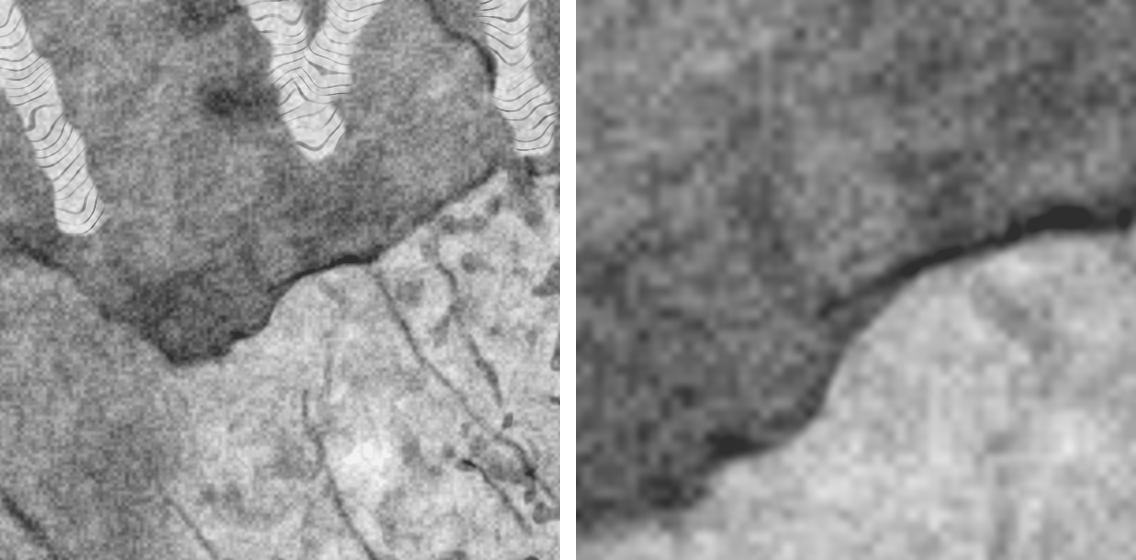
Left, the full canvas; right, a detail of the centre.
Give the GLSL for this texture, as a WebGL 2 fragment shader.

```glsl
#version 300 es
precision highp float;
// Grey micrograph-like tissue: a dark granular body above paler, veined matter.
// Regions come from a boundary curve; soft patches, warped membranes and ribbed
// bright streaks are laid over it, then cellular vesicles and fine grain.
uniform vec2 u_resolution;
out vec4 fragColor;

const float BODY_GREY = 0.515;
const float LEFT_GREY = 0.60;
const float PALE_GREY = 0.765;
const float STREAK_GREY = 0.87;
const float GRAIN_FREQ = 150.0;
const float GRAIN_AMOUNT = 0.27;
const float CLOUD_AMOUNT = 0.24;
const float RIB_SPACING = 0.021;
const float RIB_DEPTH = 0.24;
const float MEMBRANE_WIDTH = 0.0085;
const float MEMBRANE_DEPTH = 0.30;

// Membrane segments: start xy, end xy
const vec4 MEMBRANES[12] = vec4[12](
  vec4(0.68, 0.51, 0.74, 0.37), vec4(0.74, 0.37, 0.86, 0.25),
  vec4(0.86, 0.25, 1.02, 0.09), vec4(0.78, 0.53, 0.885, 0.28),
  vec4(0.84, 0.17, 0.95, 0.06), vec4(0.55, 0.30, 0.57, 0.18),
  vec4(0.57, 0.18, 0.66, -0.02), vec4(0.31, 0.10, 0.41, -0.02),
  vec4(-0.02, 0.15, 0.12, -0.02), vec4(0.76, 1.00, 0.86, 0.89),
  vec4(0.86, 0.89, 0.96, 0.69), vec4(0.48, 0.485, 0.67, 0.54));

// Soft patches: centre xy, radius, change of grey
const vec4 PATCHES[11] = vec4[11](
  vec4(0.30, 0.43, 0.085, -0.22), vec4(0.43, 0.82, 0.055, -0.25),
  vec4(0.57, 0.62, 0.13, -0.11), vec4(0.08, 0.58, 0.055, -0.20),
  vec4(0.38, 0.99, 0.065, -0.20), vec4(0.435, 0.395, 0.016, -0.28),
  vec4(0.635, 0.18, 0.045, 0.20), vec4(0.75, 0.84, 0.11, 0.09),
  vec4(0.19, 0.13, 0.12, -0.11), vec4(0.38, 0.65, 0.09, 0.06),
  vec4(0.24, 0.88, 0.10, 0.06));

// Ribbed streaks: top xy, tip xy
const vec4 STREAKS[4] = vec4[4](
  vec4(-0.01, 0.98, 0.15, 0.63), vec4(0.475, 1.02, 0.565, 0.76),
  vec4(0.885, 1.02, 0.945, 0.76), vec4(0.645, 1.02, 0.56, 0.84));

vec2 hash2(vec2 p) {
  vec3 q = fract(p.xyx * vec3(0.1031, 0.1030, 0.0973));
  q += dot(q, q.yzx + 33.33);
  return fract((q.xx + q.yz) * q.zy);
}

float valueNoise(vec2 p) {
  vec2 i = floor(p), f = fract(p);
  f = f * f * (3.0 - 2.0 * f);
  float low = mix(hash2(i).x, hash2(i + vec2(1, 0)).x, f.x);
  float high = mix(hash2(i + vec2(0, 1)).x, hash2(i + vec2(1, 1)).x, f.x);
  return mix(low, high, f.y);
}

float cellDistance(vec2 p) {
  vec2 i = floor(p), f = fract(p);
  float nearest = 2.0;
  for (int y = -1; y <= 1; y++)
    for (int x = -1; x <= 1; x++) {
      vec2 o = vec2(x, y);
      nearest = min(nearest, length(o + hash2(i + o) - f));
    }
  return nearest;
}

// Signed distance across and distance along a line, plus capsule distance
vec3 segmentFrame(vec2 p, vec4 s) {
  vec2 d = s.zw - s.xy, q = p - s.xy;
  float len = length(d);
  d /= len;
  float along = dot(q, d);
  return vec3(q.x * d.y - q.y * d.x, along, length(q - d * clamp(along, 0.0, len)));
}

// Lower edge of the dark body
float bodyEdge(float x) {
  float bump = (x - 0.54) / 0.07;
  float rise = 0.37 + 0.70 * (x - 0.43) + 0.05 * exp(-bump * bump);
  return max(max(0.58 - 0.72 * x, min(rise, 0.69)), 0.355);
}

void main() {
  vec2 uv = gl_FragCoord.xy / u_resolution;
  vec2 p = uv + 0.007 * sin(uv.yx * vec2(31.0, 27.0) + 2.0 * sin(uv * 17.0));
  p += 0.016 * (vec2(valueNoise(uv * 26.0), valueNoise(uv * 26.0 + 71.0)) - 0.5);

  // Regions
  float height = p.y - bodyEdge(p.x);
  float body = smoothstep(-0.009, 0.009, height);
  float pale = smoothstep(0.25, 0.40, p.x + 0.12 * p.y);
  float grey = mix(mix(LEFT_GREY, PALE_GREY, pale), BODY_GREY, body);
  float rim = (height - 0.012) / 0.016;
  grey -= 0.15 * exp(-rim * rim) * (0.4 + valueNoise(uv * 13.0));

  // Soft patches
  for (int i = 0; i < 11; i++) {
    vec2 d = (p - PATCHES[i].xy) / PATCHES[i].z * vec2(0.8, 1.2);
    grey += PATCHES[i].w * exp(-dot(d, d));
  }

  // Clouds, fibres, dark flecks and vesicle outlines
  float cloud = 0.6 * valueNoise(p * 18.0) + 0.4 * valueNoise(p * 47.0 + 9.0);
  grey += CLOUD_AMOUNT * (cloud - 0.5);
  float fibre = valueNoise(vec2(p.x + 0.4 * p.y, p.y - 0.4 * p.x) * vec2(24.0, 95.0));
  grey += 0.10 * body * (fibre - 0.5);
  float fleck = smoothstep(0.58, 0.85, valueNoise(p * vec2(36.0, 25.0) + 40.0));
  grey -= fleck * (1.0 - body) * pale * mix(0.12, 0.28, smoothstep(0.7, 0.9, p.x));
  float ring = (cellDistance(p * 15.0) - 0.42) / 0.10;
  grey -= 0.06 * exp(-ring * ring) * (1.0 - body);

  // Membranes
  float membrane = 0.0;
  for (int i = 0; i < 12; i++) {
    float d = segmentFrame(p, MEMBRANES[i]).z / MEMBRANE_WIDTH;
    membrane = max(membrane, exp(-d * d));
  }
  grey -= MEMBRANE_DEPTH * membrane * (0.45 + 0.8 * valueNoise(p * 22.0 + 5.0));

  // Bright streaks with bowed dark ribs
  for (int i = 0; i < 4; i++) {
    vec3 s = segmentFrame(p, STREAKS[i]);
    float width = 0.030 + 0.022 * valueNoise(p * 24.0 + float(i) * 13.0);
    float mask = 1.0 - smoothstep(width - 0.010, width + 0.006, s.z);
    float bow = s.x / 0.045;
    float phase = (s.y + 0.013 * bow * bow) / RIB_SPACING + 1.3 * valueNoise(uv * 21.0);
    float rib = 1.0 - smoothstep(0.04, 0.17, abs(fract(phase) - 0.5));
    float ribbed = STREAK_GREY - RIB_DEPTH * rib * valueNoise(uv * 30.0 + 3.0) * 1.6;
    grey = mix(grey, ribbed + 0.10 * (cloud - 0.5), 0.9 * mask);
  }

  // Fine grain
  float grain = 0.65 * valueNoise(uv * GRAIN_FREQ) + 0.35 * valueNoise(uv.yx * GRAIN_FREQ * 0.57);
  grey += GRAIN_AMOUNT * (grain - 0.5) * mix(1.0, 0.65, smoothstep(0.6, 0.9, grey));
  fragColor = vec4(vec3(clamp(grey, 0.18, 0.95)), 1.0);
}
```
